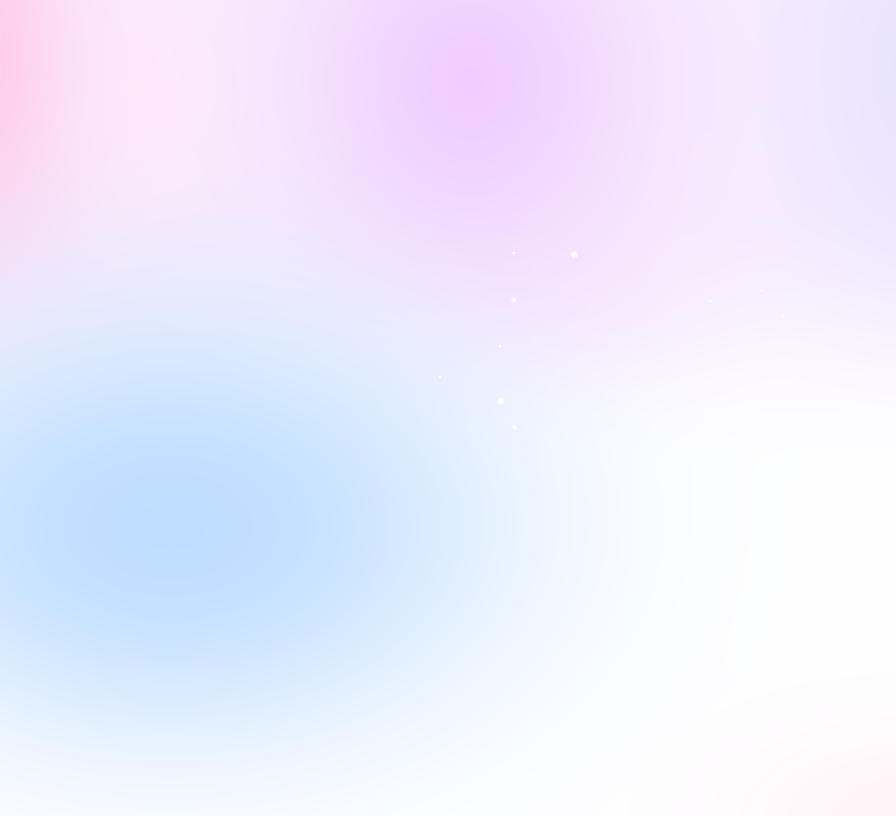
A WebGL 1 fragment shader for this background:

```glsl
precision highp float;
// Pastel sky of soft elliptical glows: pink, violet and blue fading to white,
// with a few tiny white sparks. Each glow is a tint mixed in by a smooth
// exponential falloff; the sparks follow two short curves built from sines.

uniform vec2 u_resolution;

const vec3 WHITE = vec3(0.997, 0.997, 1.0);
const vec3 LAVENDER = vec3(0.967, 0.925, 0.995);
const vec3 BLUSH = vec3(0.995, 0.915, 0.98);
const vec3 PINK = vec3(1.0, 0.805, 0.925);
const vec3 VIOLET = vec3(0.94, 0.805, 1.0);
const vec3 ORCHID = vec3(0.975, 0.905, 0.99);
const vec3 PERIWINKLE = vec3(0.91, 0.89, 1.0);
const vec3 SKY = vec3(0.75, 0.868, 1.0);
const vec3 ROSE_WHITE = vec3(1.0, 0.96, 0.975);

// Elliptical falloff: 1 at the centre, flatter on top as power grows.
float glow(vec2 uv, vec2 center, vec2 radii, float power) {
  return exp(-pow(length((uv - center) / radii), power));
}

// Disc with a soft edge; offset is in units of the canvas height.
float disc(vec2 offset, float radius, float edge) {
  return 1.0 - smoothstep(radius - edge, radius + edge, length(offset));
}

// Vertical wash with the coloured glows laid over it.
vec3 pastelSky(vec2 uv) {
  vec3 color = mix(WHITE, LAVENDER, smoothstep(0.43, 0.76, uv.y));
  color = mix(color, BLUSH, 0.9 * glow(uv, vec2(0.16, 0.87), vec2(0.12, 0.2), 2.0));
  color = mix(color, ORCHID, 0.6 * glow(uv, vec2(0.64, 0.66), vec2(0.15, 0.12), 2.0));
  color = mix(color, PERIWINKLE, glow(uv, vec2(1.03, 0.92), vec2(0.13, 0.25), 2.0));
  color = mix(color, VIOLET, glow(uv, vec2(0.525, 0.9), vec2(0.18, 0.22), 2.0));
  color = mix(color, PINK, glow(uv, vec2(-0.02, 0.93), vec2(0.1, 0.26), 2.0));
  color = mix(color, SKY, glow(uv, vec2(0.19, 0.355), vec2(0.37, 0.265), 2.4));
  return mix(color, ROSE_WHITE, glow(uv, vec2(1.02, 0.0), vec2(0.2, 0.11), 2.0));
}

// Winding trail of sparks, from the upper middle downwards.
float sparkTrail(vec2 uv, vec2 aspect, float edge) {
  float light = 0.0;
  for (int k = 0; k < 7; k++) {
    float i = float(k);
    float sway = 0.055 * cos((i - 1.0) * 1.05) - 0.02 * cos(i * 3.1416);
    float lift = 0.06 * exp(-0.5 * i) * sin(1.2 * i);
    vec2 center = vec2(0.566 + sway, 0.69 - 0.036 * i + lift);
    float radius = 0.0016 + 0.0025 * max(0.0, cos((i - 1.3) * 1.57));
    light = max(light, disc((uv - center) * aspect, radius, edge));
  }
  return light;
}

// Fainter sparks along an arc on the right.
float sparkArc(vec2 uv, vec2 aspect, float edge) {
  float light = 0.0;
  for (int k = 0; k < 4; k++) {
    float i = float(k);
    vec2 center = vec2(0.793 + 0.057 * sqrt(i), 0.631 + 0.035 * i - 0.0222 * i * i);
    light = max(light, disc((uv - center) * aspect, 0.0014, edge));
  }
  return light;
}

void main() {
  vec2 uv = gl_FragCoord.xy / u_resolution;
  vec2 aspect = vec2(u_resolution.x / u_resolution.y, 1.0);
  float edge = 0.8 / u_resolution.y;

  vec3 color = pastelSky(uv);
  float sparks = max(sparkTrail(uv, aspect, edge), 0.7 * sparkArc(uv, aspect, edge));
  gl_FragColor = vec4(mix(color, vec3(1.0), sparks), 1.0);
}
```
